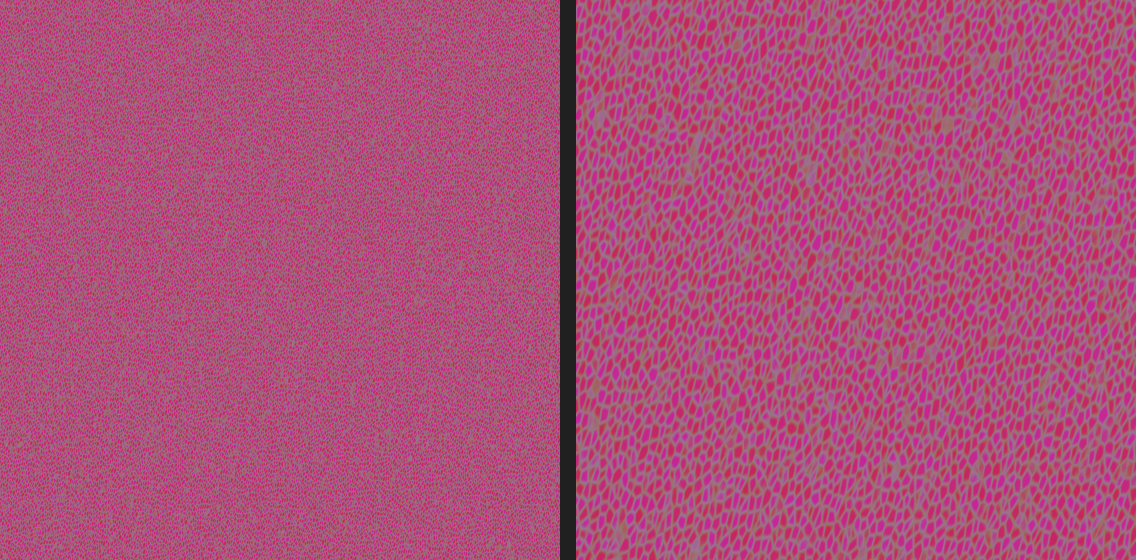
Left, the full canvas; right, a detail of the centre.
Give the GLSL for this texture, as a Shadertoy shader.

```glsl
#define GRAINS vec2(250.0, 118.0)
#define GRAIN_LEAN 0.22
#define JITTER 0.92
#define STREAKS vec2(75.0, 16.0)
#define STREAK_LEAN 0.45
#define STREAK_DEPTH 0.02
#define SEAM_WIDTH 0.56
#define CORE_GREEN 0.15
#define SEAM_GREEN 0.455
#define MEAN_BLUE 0.482
#define BLUE_SPREAD 0.082
#define SAMPLES 2

// Integer hash: two values in 0..1 per lattice point
vec2 hash2(vec2 cell) {
    uvec2 v = uvec2(ivec2(cell)) * 1664525u + 1013904223u;
    v.x += v.y * 1664525u;
    v.y += v.x * 1664525u;
    v ^= v >> 16u;
    v.x += v.y * 1664525u;
    v.y += v.x * 1664525u;
    v ^= v >> 16u;
    return vec2(v & 65535u) / 65535.0;
}

float valueNoise(vec2 p) {
    vec2 cell = floor(p);
    vec2 f = fract(p);
    f = f * f * (3.0 - 2.0 * f);
    float low = mix(hash2(cell).x, hash2(cell + vec2(1, 0)).x, f.x);
    float high = mix(hash2(cell + vec2(0, 1)).x, hash2(cell + vec2(1, 1)).x, f.x);
    return mix(low, high, f.y);
}

// Three tint levels dealt so that staggered neighbours differ, plus a random part
float grainTint(vec2 cell) {
    float level = mod(cell.x - cell.y + floor(cell.x * 0.5), 3.0) - 1.0;
    return level + 0.8 * (hash2(cell + 517.0).y - 0.5);
}

// Staggered cellular grains: x = closeness to a seam, y = tint of the grain
vec2 grain(vec2 p) {
    vec2 base = floor(p);
    vec2 owner = base;
    float nearest = 9.0;
    float second = 9.0;
    for (int j = -2; j <= 1; j++) {
        for (int i = -1; i <= 1; i++) {
            vec2 cell = base + vec2(i, j);
            vec2 center = cell + 0.5 + JITTER * (hash2(cell) - 0.5);
            center.y += 0.5 * mod(cell.x, 2.0);
            float d = distance(p, center);
            if (d < nearest) {
                second = nearest;
                nearest = d;
                owner = cell;
            } else {
                second = min(second, d);
            }
        }
    }
    float seam = 1.0 - smoothstep(0.0, SEAM_WIDTH, second - nearest);
    return vec2(seam, grainTint(owner));
}

vec3 weave(vec2 uv) {
    vec2 g = grain(vec2(uv.x - GRAIN_LEAN * uv.y, uv.y) * GRAINS);
    float streak = valueNoise(vec2(uv.x - STREAK_LEAN * uv.y, uv.y) * STREAKS) - 0.5;
    float green = mix(CORE_GREEN, SEAM_GREEN, g.x) + STREAK_DEPTH * streak;
    float blue = MEAN_BLUE + BLUE_SPREAD * g.y;
    // Red fades as green rises, from crimson cores to grey seams
    return vec3(0.86 - 0.57 * green, green, blue);
}

void mainImage(out vec4 fragColor, in vec2 fragCoord) {
    // Average a small grid of samples to smooth the seams
    vec3 color = vec3(0.0);
    for (int j = 0; j < SAMPLES; j++) {
        for (int i = 0; i < SAMPLES; i++) {
            vec2 offset = (vec2(i, j) + 0.5) / float(SAMPLES) - 0.5;
            color += weave((fragCoord + offset) / iResolution.y);
        }
    }
    fragColor = vec4(color / float(SAMPLES * SAMPLES), 1.0);
}
```
